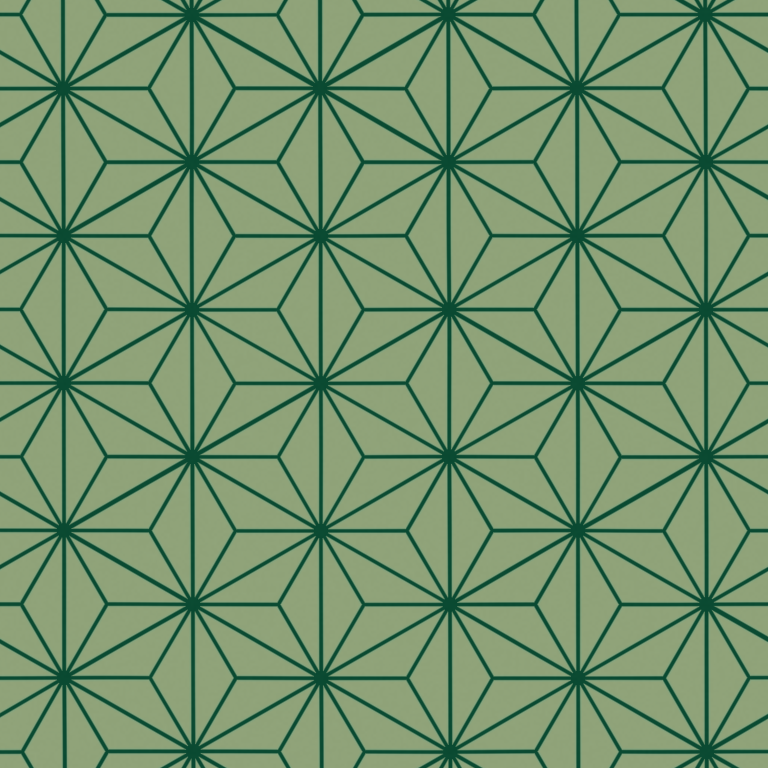
Reproduce this pattern procedurally as a WebGL 2 fragment shader.

```glsl
#version 300 es
precision highp float;

uniform vec2 u_resolution;
out vec4 fragColor;

const vec3 SAGE = vec3(0.563, 0.638, 0.474);
const vec3 HALO = vec3(0.530, 0.640, 0.490);
const vec3 FOREST = vec3(0.040, 0.290, 0.195);

const vec2 HALF_CELL = vec2(0.16725, 0.09595);
const vec2 FIRST_STAR = vec2(0.0840, 0.1172);
const float HALF_LINE = 0.0024;
const float STAR_RADIUS = 0.0102;
const float SOFTNESS = 0.0013;

float hash(vec2 p) {
    vec3 q = fract(p.xyx * vec3(0.1031, 0.1030, 0.0973));
    q += dot(q, q.yzx + 33.33);
    return fract((q.x + q.y) * q.z);
}

float valueNoise(vec2 p) {
    vec2 i = floor(p);
    vec2 f = fract(p);
    vec2 s = f * f * (3.0 - 2.0 * f);
    float bottom = mix(hash(i), hash(i + vec2(1, 0)), s.x);
    float top = mix(hash(i + vec2(0, 1)), hash(i + vec2(1, 1)), s.x);
    return mix(bottom, top, s.y);
}

float segmentDistance(vec2 p, vec2 a, vec2 b) {
    vec2 ab = b - a;
    return length(p - a - ab * clamp(dot(p - a, ab) / dot(ab, ab), 0.0, 1.0));
}

// Mirrors a point into one quarter cell with stars at opposite corners
vec2 foldToQuarter(vec2 p, vec2 quarter, vec2 size) {
    vec2 local = p - quarter * size;
    return mix(local, size - local, mod(quarter, 2.0));
}

// Signed distance to the inked lines of the hemp-leaf lattice
float latticeDistance(vec2 p, vec2 size, float halfLine) {
    vec2 quarter = floor(p / size);
    vec2 q = foldToQuarter(p, quarter, size);

    // The upper triangle is the lower one turned half way round
    if (q.y * size.x > q.x * size.y) q = size - q;
    vec2 hub = vec2(size.x * 2.0 / 3.0, 0.0);

    float spokes = min(segmentDistance(q, vec2(0.0), hub),
                       segmentDistance(q, hub, size)) - halfLine;
    float upright = size.x - q.x - halfLine * 1.06;

    // Some diagonals are drawn with a heavier stroke
    float weight = 1.0 + 0.3 * pow(hash(quarter + 17.0), 3.0);
    float diagonal = segmentDistance(q, vec2(0.0), size) - halfLine * weight;

    float star = min(length(q), length(q - size)) - STAR_RADIUS;
    return min(min(spokes, upright), min(diagonal, star));
}

void main() {
    float scale = min(u_resolution.x, u_resolution.y);
    vec2 uv = gl_FragCoord.xy / scale;

    // Slight lean and hand-drawn waver
    vec2 p = uv - FIRST_STAR;
    p.x += 0.0022 * p.y;
    vec2 waver = vec2(valueNoise(uv * 7.0), valueNoise(uv * 7.0 + 40.0));
    p += 0.0010 * (waver - 0.5);

    float stroke = HALF_LINE * mix(0.94, 1.06, valueNoise(uv * 9.0 + 80.0));
    float d = latticeDistance(p, HALF_CELL, stroke);

    // Ground, pale fringe beside the lines, then ink
    float blur = max(SOFTNESS, 0.7 / scale);
    vec3 color = mix(HALO, SAGE, smoothstep(0.0012, 0.0034, d));
    color = mix(FOREST, color, smoothstep(-blur, blur, d));
    color += 0.008 * (valueNoise(uv * 260.0) - 0.5);
    fragColor = vec4(color, 1.0);
}
```
